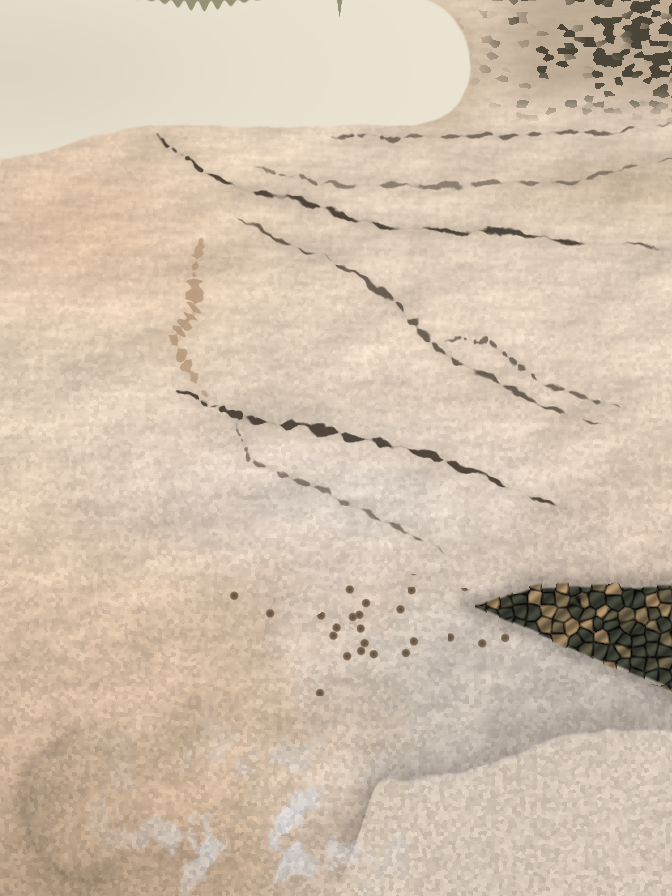
Reproduce this texture procedurally as a Shadertoy shader.

```glsl
// Pale sand flat with a pool, branching drainage channels and a pile of stones.

vec2 hash2(vec2 c) {
    return fract(sin(vec2(dot(c, vec2(127.1, 311.7)), dot(c, vec2(269.5, 183.3)))) * 43758.5);
}

// Cellular noise: nearest distance, gap to the second, cell id
vec3 cells(vec2 p) {
    vec3 r = vec3(9, 9, 0);
    for (int k = 0; k < 9; k++) {
        vec2 c = floor(p) + vec2(k % 3 - 1, k / 3 - 1), h = hash2(c);
        float d = length(c + .15 + .7 * h - p);
        if (d < r.x) r = vec3(d, r.x, fract(h.x * 7. + h.y * 13.));
        else r.y = min(r.y, d);
    }
    return vec3(r.x, r.y - r.x, r.z);
}

// Layered sines, roughly -1 to 1
float waves(vec2 p) {
    float sum = 0., amp = .5;
    for (int i = 0; i < 6; i++) {
        p = mat2(.8, -.6, .6, .8) * p * 1.8 + 1.3;
        sum += amp * sin(p.x + 1.7 * sin(p.y));
        amp *= .55;
    }
    return sum;
}

// Tapered path through four points: x is the dark cut, y the soft bank
vec2 channel(vec2 p, vec4 ab, vec4 cd, float width) {
    vec2 pts[4] = vec2[4](ab.xy, ab.zw, cd.xy, cd.zw);
    float best = 9., along = 0.;
    for (int i = 0; i < 3; i++) {
        vec2 a = p - pts[i], b = pts[i + 1] - pts[i];
        float t = clamp(dot(a, b) / dot(b, b), 0., 1.), d = length(a - b * t);
        if (d < best) { best = d; along = (float(i) + t) / 3.; }
    }
    float taper = sqrt(max(sin(3.14 * along), 0.)), px = .8 / iResolution.y;
    float w = width * taper * (.65 + .6 * sin(along * 31. + 2. * sin(along * 57.)));
    float cut = (1. - smoothstep(-px, px + .0008, best - w)) * smoothstep(0., .001, w);
    return vec2(cut, taper * exp(-best / (.003 + 2.5 * width)));
}

float blob(vec2 p, float x, float y, float w, float h) {
    vec2 q = (p - vec2(x, y)) / vec2(w, h);
    return exp(-dot(q, q));
}

void mainImage(out vec4 fragColor, in vec2 fragCoord) {
    vec2 p = fragCoord / iResolution.xy * vec2(.75, 1);
    vec2 warp = vec2(waves(p * 14.), waves(p * 14. + 5.));

    // Sand tint: peach at the left, salt-grey at the lower right
    vec3 col = mix(vec3(.84, .74, .64), vec3(.89, .82, .74), smoothstep(.3, .62, p.y));
    col = mix(col, vec3(.86, .74, .62), .75 * blob(p, .08, .75, .2, .13));
    col = mix(col, vec3(.88, .84, .81), .8 * blob(p, .4, .44, .25, .09));
    float salt = smoothstep(.2, .5, p.x + .05 * warp.x) * (1. - smoothstep(.28, .46, p.y + .03 * warp.y));
    col = mix(col, vec3(.80, .765, .73), .85 * salt);
    col = mix(col, vec3(.68, .58, .48), .75 * blob(p, .05, .02, .26, .15));
    col = mix(col, vec3(.73, .65, .55), .6 * blob(p, .7, .79, .15, .04));

    // Relief lit from the side, squeezed with distance
    vec2 s = p * vec2(7, 8. + 8. * p.y);
    float slope = waves(s) - waves(s + vec2(.05, -.09));
    col *= 1. + .2 * clamp(slope, -.6, .6) + .025 * warp.x;

    // Foreground dune with a shaded crest, and a mound at the left
    float above = p.y - .01 - .12 * smoothstep(.37, .43, p.x) - .05 * smoothstep(.48, .65, p.x) - .006 * warp.x;
    float dune = smoothstep(.36, .4, p.x);
    col = mix(col, vec3(.84, .78, .71), dune * .7 * (1. - smoothstep(-.004, .003, above)));
    col *= 1. - .2 * dune * smoothstep(0., .005, above) * exp(-max(above, 0.) / .035);
    float mound = length(p - vec2(.105, .1)) - .08 + .008 * warp.y;
    col *= 1. - .14 * exp(-abs(mound) / .012) * (1. - smoothstep(.06, .16, p.x));

    // Salt crust and grain
    float crust = smoothstep(.15, .5, waves(p * 24. + 2.)) * blob(p, .29, .07, .14, .09);
    col = mix(col, vec3(.84, .85, .87), .75 * crust);
    col *= 1. + (cells(p * 210.).z - .5) * mix(.15, .035, p.y);

    // Drainage channels
    vec2 q = p + .006 * warp + .0025 * vec2(waves(p * 60.), waves(p * 60. + 3.));
    vec2 rill = channel(q, vec4(.222, .735, .22, .66), vec4(.196, .62, .235, .555), .007);
    vec2 cut = channel(q, vec4(.2, .565, .27, .535), vec4(.43, .505, .635, .435), .0042);
    cut = max(cut, channel(q, vec4(.167, .85, .228, .805), vec4(.43, .75, .76, .723), .0022));
    cut = max(cut, .55 * channel(q, vec4(.285, .818, .36, .795), vec4(.6, .792, .76, .825), .0022));
    cut = max(cut, .8 * channel(q, vec4(.26, .76, .44, .67), vec4(.51, .595, .68, .518), .0026));
    cut = max(cut, .7 * channel(q, vec4(.5, .62, .547, .618), vec4(.6, .58, .7, .54), .002));
    cut = max(cut, .6 * channel(q, vec4(.26, .53, .28, .485), vec4(.39, .44, .51, .375), .0018));
    cut = max(cut, .7 * channel(q, vec4(.37, .846, .45, .842), vec4(.6, .85, .76, .86), .002));
    col = mix(col, vec3(.66, .54, .42), .55 * rill.x + .2 * rill.y);
    col = mix(col, vec3(.66, .60, .54), .42 * cut.y);
    col = mix(col, vec3(.25, .21, .17), .88 * cut.x);

    // Gravelly bank in the upper right corner
    float bank = smoothstep(.5, .62, p.x + .02 * warp.x) * smoothstep(.85, .92, p.y);
    float corner = blob(p, .77, .965, .11, .055), grit = cells(p * vec2(95, 150)).z;
    col = mix(col, vec3(.68, .61, .52), .7 * bank);
    col = mix(col, vec3(.29, .27, .21), bank * smoothstep(.78, .95, grit + .5 * corner));

    // Pool with a damp rim and reeds mirrored at the top
    vec2 e = abs(p + .003 * warp - vec2(.1, .932 - .035 * (1. - smoothstep(0., .17, p.x)))) - vec2(.355, .003);
    float pool = p.y > .932 && p.x < .455 ? -1. : length(max(e, 0.)) - .07;
    col = mix(col, vec3(.74, .65, .53), .45 * exp(-max(pool, 0.) / .02) * smoothstep(.4, .5, p.x));
    vec3 water = mix(vec3(.92, .89, .82), vec3(.87, .84, .77), blob(p, 0., .92, .25, .1));
    float reeds = .014 * (.6 + .4 * sin(p.x * 420.)) * blob(p, .225, p.y, .045, 1.) + .02 * blob(p, .379, p.y, .002, 1.);
    water = mix(water, vec3(.5, .49, .37), .8 * smoothstep(0., .003, reeds - 1. + p.y));
    col = mix(col, water, 1. - smoothstep(-.002, .002, pool));

    // Dark stone pile and loose pebbles trailing left
    vec3 stone = cells(p * 68.);
    float top = .322 + .024 * smoothstep(.52, .61, p.x), base = .545 - .42 * p.x;
    float inside = min(min(top - p.y, p.y - base), p.x - .525) + .006 * (stone.z - .5);
    float pile = smoothstep(-.002, .002, inside);
    vec3 rock = mix(vec3(.20, .21, .17), vec3(.52, .43, .31), smoothstep(.5, 1., stone.z));
    rock *= .4 + .75 * smoothstep(0., .3, stone.y) + .25 * sin(dot(p, vec2(-250, 330)) + 9. * stone.z);
    col = mix(col * (1. - .2 * smoothstep(-.025, 0., inside)), rock, pile);
    float trail = blob(p, .44, .3, .11, .035);
    float pebble = (1. - smoothstep(.25, .38, stone.x)) * step(1. - .42 * trail, stone.z);
    col = mix(col, vec3(.48, .39, .30) * (.65 + 1.2 * stone.x), .9 * pebble * (1. - pile));

    fragColor = vec4(col, 1);
}
```
